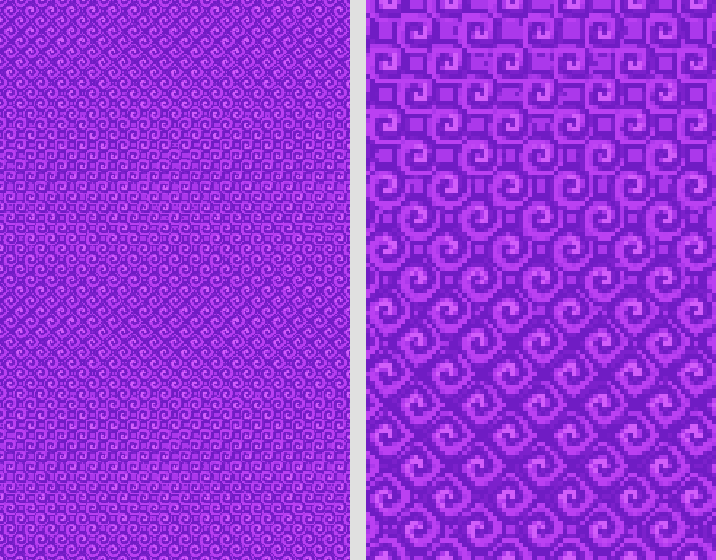
Left: the whole. Right: its middle third, enlarged.
Write a Shadertoy shader that draws this pattern.

```glsl
const float TAU = 6.2831853;
const vec2 BLOCKS = vec2(240.0, 384.0);
const vec2 REPEATS = vec2(17.0, 27.0);

// Offset, in blocks, from the nearest centre of a staggered lattice
vec2 nearestCentre(vec2 uv) {
    vec2 cell = uv * REPEATS;
    vec2 size = BLOCKS / REPEATS;
    vec2 a = (fract(cell + 0.5) - 0.5) * size;
    vec2 b = (fract(cell) - 0.5) * size;
    return dot(a, a) < dot(b, b) ? a : b;
}

// Radius that drifts from round to diamond (+1) or square (-1)
float morphRadius(vec2 q, float morph) {
    vec2 d = abs(q);
    float diamond = (d.x + d.y) * 0.78;
    float square = max(d.x, d.y) * 1.13;
    float target = morph > 0.0 ? diamond : square;
    return mix(length(q), target, 0.75 * abs(morph));
}

float edge(float level, float value) {
    return smoothstep(level - 0.03, level + 0.03, value);
}

void mainImage(out vec4 fragColor, in vec2 fragCoord) {
    // Snap to a coarse block grid
    vec2 uv = (floor(fragCoord / iResolution.xy * BLOCKS) + 0.5) / BLOCKS;

    // Motif shape turns through two full cycles from bottom to top
    float cycle = TAU * 2.0 * (uv.y - 0.42);
    vec2 q = nearestCentre(uv);
    float r = morphRadius(q, cos(cycle));

    // Spiral arm, cut off at the rim
    float turn = atan(q.y, q.x) + cycle;
    float arm = cos(TAU * r / 3.9 - turn - 0.8);
    arm = mix(arm, -0.85, smoothstep(4.8, 5.3, r));

    // Small links where neighbouring motifs meet
    arm = mix(arm, 0.35, smoothstep(5.8, 6.0, r));

    // Stepped shades from ground to highlight
    vec3 color = vec3(0.44, 0.11, 0.77);
    color = mix(color, vec3(0.49, 0.13, 0.80), edge(-0.7, arm));
    color = mix(color, vec3(0.67, 0.22, 0.92), edge(-0.1, arm));
    color = mix(color, vec3(0.73, 0.25, 0.95), edge(0.45, arm));
    float core = edge(0.5, arm) * (1.0 - smoothstep(2.3, 2.6, r));
    color = mix(color, vec3(0.82, 0.37, 0.98), core);

    fragColor = vec4(color, 1.0);
}
```
